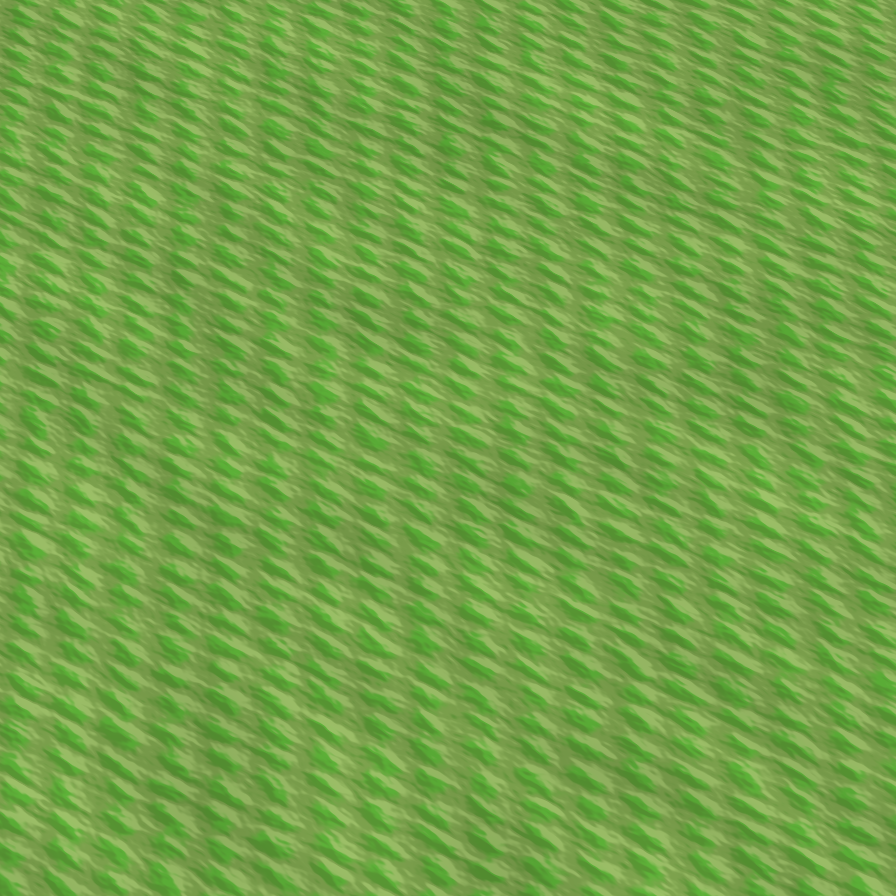
Write a WebGL 2 fragment shader that draws this texture.

```glsl
#version 300 es
precision highp float;

#define FAR_PITCH 0.047     // column spacing at the top edge
#define PITCH_GROWTH 0.013  // added spacing by the bottom edge
#define VANISH_X 0.311      // x where columns stand upright
#define ROW_DEPTH 8.06      // rows per unit of inverse pitch
#define ROW_SHEAR 0.95      // rows dropped per column
#define WARP 0.34
#define LUMPS 0.42
#define GRAIN 0.30
#define COLUMN_RISE 0.38    // height of the cords between knots
#define LIGHT_STEP vec2(0.06, -0.14)

uniform vec2 u_resolution;
out vec4 fragColor;

const float TAU = 6.2831853;
const vec3 OLIVE = vec3(0.47, 0.61, 0.29);
const vec3 GREEN = vec3(0.35, 0.67, 0.21);
const vec3 PALE = vec3(0.60, 0.73, 0.40);
const vec3 SHADOW = vec3(0.33, 0.55, 0.19);

vec2 hashGradient(vec2 cell) {
    float angle = TAU * fract(sin(dot(cell, vec2(127.1, 311.7))) * 43758.5);
    return vec2(cos(angle), sin(angle));
}

float gradientNoise(vec2 p) {
    vec2 i = floor(p), f = p - i;
    vec2 w = f * f * f * (f * (f * 6.0 - 15.0) + 10.0);
    vec2 e = vec2(1.0, 0.0);
    float a = dot(hashGradient(i), f);
    float b = dot(hashGradient(i + e.xy), f - e.xy);
    float c = dot(hashGradient(i + e.yx), f - e.yx);
    float d = dot(hashGradient(i + e.xx), f - e.xx);
    return mix(mix(a, b, w.x), mix(c, d, w.x), w.y);
}

// Receding plane: x counts columns, y counts slanted rows downward
vec2 weavePlane(vec2 uv) {
    float pitch = FAR_PITCH + PITCH_GROWTH * (1.0 - uv.y);
    float column = (uv.x - VANISH_X) / pitch;
    return vec2(column, -ROW_DEPTH / pitch - ROW_SHEAR * column);
}

// Upright cords carrying uneven slanted knots, with fibre grain
float weaveHeight(vec2 p) {
    vec2 q = p + WARP * vec2(0.45 * gradientNoise(p * 0.8),
                             gradientNoise(p * 0.8 + 17.3));
    vec2 wave = 0.5 + 0.5 * cos(TAU * q);
    float knot = wave.y * mix(0.25, 0.85, wave.x) + COLUMN_RISE * wave.x;
    float lumps = LUMPS * gradientNoise(p * vec2(1.4, 1.6) + 5.7);
    float grain = GRAIN * gradientNoise(p * vec2(3.6, 4.4));
    grain += 0.5 * GRAIN * gradientNoise(p * vec2(7.1, 7.7) + 9.1);
    return knot + lumps + grain;
}

void main() {
    vec2 uv = gl_FragCoord.xy / u_resolution;
    vec2 p = weavePlane(uv);

    // Slope toward a light at the upper right
    float towardLight = weaveHeight(p + LIGHT_STEP);
    float slope = (weaveHeight(p) - towardLight) / 0.4;

    // Saturated cords over olive ground, then lit and shaded flanks
    vec3 color = mix(OLIVE, GREEN, smoothstep(0.30, 0.85, towardLight));
    color = mix(color, PALE, 0.9 * smoothstep(0.0, 0.9, slope));
    color = mix(color, SHADOW, 0.85 * smoothstep(0.1, 1.0, -slope));

    // Faint broad fading
    color *= 1.0 + 0.09 * gradientNoise(p * 0.35 + 31.0);
    fragColor = vec4(color, 1.0);
}
```
